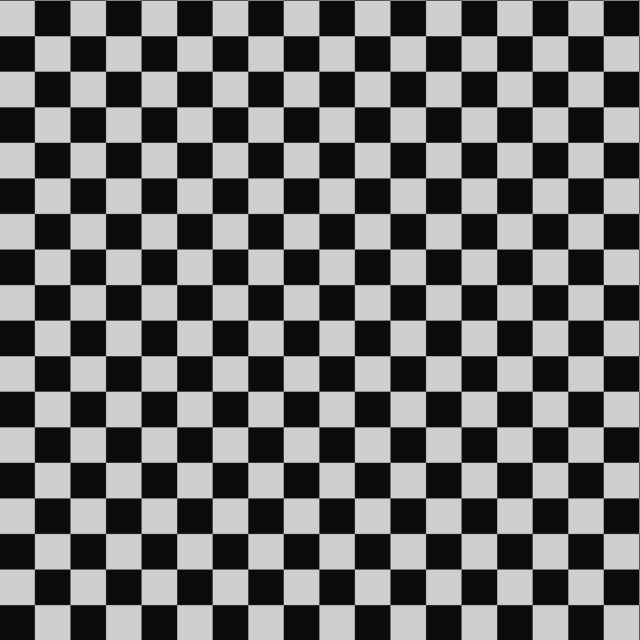
This pattern is drawn by a Shadertoy shader. Its source:

```glsl
// Seamless checkerboard of 18 by 18 flat squares in near-black and light grey.
// Each axis is a soft-edged square wave of -1 and +1; their product picks the
// colour, so edges and corners fade through mid grey.

// Alternates between -1 and +1 from cell to cell, with a linear ramp at each edge.
vec2 softSquareWave(vec2 p, vec2 halfWidth) {
    vec2 parity = 1.0 - 2.0 * mod(floor(p), 2.0);
    vec2 edgeDistance = 0.5 - abs(fract(p) - 0.5);
    return parity * clamp(edgeDistance / halfWidth, 0.0, 1.0);
}

void mainImage(out vec4 fragColor, in vec2 fragCoord) {
    const float CELLS = 18.0; // even, so the colours alternate across the seam

    // Cell coordinates, nudged slightly so the border squares wrap around
    vec2 p = CELLS * (fragCoord / iResolution.xy + 0.001);

    // Edge softness: a fixed share of the canvas, never under half a pixel
    vec2 halfWidth = CELLS * max(vec2(0.001), 0.5 / iResolution.xy);

    // Equal signs give dark squares, opposite signs light ones
    vec2 wave = softSquareWave(p, halfWidth);
    float light = 0.5 - 0.5 * wave.x * wave.y;

    fragColor = vec4(mix(vec3(0.045), vec3(0.812), light), 1.0);
}
```
